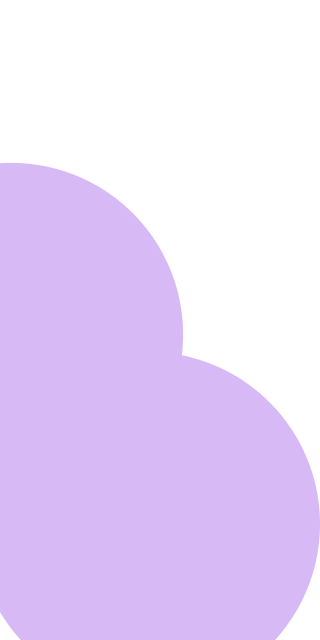
Write a Shadertoy shader that draws this background.

```glsl
// Two large overlapping lavender discs on a white ground, cropped by the canvas.
// The discs are joined as a union of signed distances, in units of canvas width,
// and their shared outline is smoothed over about one pixel.

#define GROUND_COLOR vec3(1.0)
#define DISC_COLOR vec3(0.843, 0.729, 0.961)
#define UPPER_CENTER vec2(0.0357, 0.9544)
#define LOWER_CENTER vec2(0.4622, 0.3625)
#define UPPER_RADIUS 0.5365
#define LOWER_RADIUS 0.5378

float discDistance(vec2 point, vec2 center, float radius) {
    return length(point - center) - radius;
}

void mainImage(out vec4 fragColor, in vec2 fragCoord) {
    // Canvas width is one unit, with the origin at the lower left
    vec2 point = fragCoord / iResolution.x;
    float pixel = 1.0 / iResolution.x;

    // Union of both discs
    float upper = discDistance(point, UPPER_CENTER, UPPER_RADIUS);
    float lower = discDistance(point, LOWER_CENTER, LOWER_RADIUS);
    float shape = min(upper, lower);

    // Smooth coverage along the outline
    float coverage = clamp(0.5 - shape / pixel, 0.0, 1.0);
    fragColor = vec4(mix(GROUND_COLOR, DISC_COLOR, coverage), 1.0);
}
```
